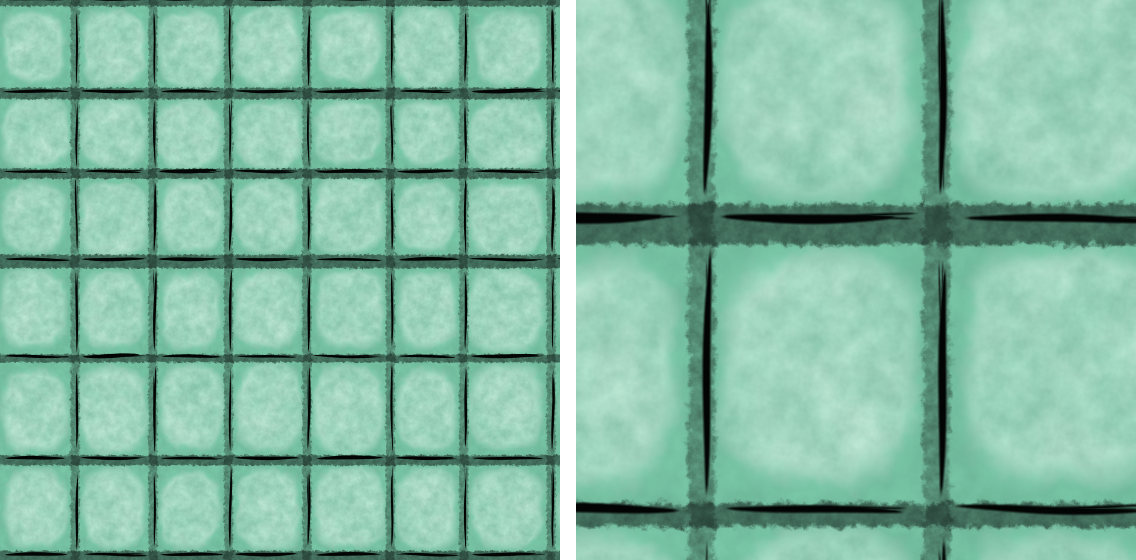
Left, the full canvas; right, a detail of the centre.
A three.js fragment shader for this pattern:

```glsl
// Hand-painted sea-green tiles, 7 across and 6 down, with mottled grout and tapered ink strokes.
varying vec2 vUv;

// Grout centre lines, left to right and bottom to top
const vec4 COLUMNS_A = vec4(0.134, 0.273, 0.408, 0.548);
const vec4 COLUMNS_B = vec4(0.697, 0.828, 0.984, 1.130);
const vec4 ROWS_A = vec4(0.006, 0.178, 0.360, 0.533);
const vec4 ROWS_B = vec4(0.690, 0.833, 0.998, 1.140);
const vec4 ROW_HALF_A = vec4(0.010, 0.009, 0.007, 0.012);
const vec4 ROW_HALF_B = vec4(0.009, 0.010, 0.009, 0.009);
const vec2 FIRST_EDGE = vec2(-0.008, -0.130);
const float COLUMN_HALF = 0.0078;

const vec3 TILE = vec3(0.45, 0.745, 0.625);
const vec3 GLAZE = vec3(0.66, 0.85, 0.77);
const vec3 INK = vec3(0.01, 0.02, 0.015);
const float COLUMN_SHADE = 0.73;
const float ROW_SHADE = 0.57;

const float EDGE = 0.0011;         // softness of ink edges
const float GROUT_ROUGH = 0.0022;  // raggedness of grout edges
const float INK_HALF_V = 0.0019;
const float INK_HALF_H = 0.0030;
const float INK_SPREAD = 0.0075;   // how far strands fan out

const mat2 TURN = mat2(0.80, 0.60, -0.60, 0.80);

vec3 hash3(vec2 p) {
  vec3 h = vec3(dot(p, vec2(127.1, 311.7)), dot(p, vec2(269.5, 183.3)), dot(p, vec2(419.2, 371.9)));
  return fract(sin(h) * 43758.55);
}

// Layered, warped sines, roughly -1 to 1
float clouds(vec2 p) {
  float sum = 0.0;
  float amp = 0.6;
  for (int i = 0; i < 6; i++) {
    vec2 q = p + 1.1 * sin(p.yx * 1.3 + float(i) * 1.7);
    sum += amp * sin(q.x) * sin(q.y);
    p = TURN * p * 1.83 + 2.1;
    amp *= 0.62;
  }
  return sum;
}

float pick(vec4 a, vec4 b, float i) {
  vec4 k = vec4(0.0, 1.0, 2.0, 3.0);
  return dot(a, vec4(equal(k, vec4(i)))) + dot(b, vec4(equal(k + 4.0, vec4(i))));
}

// Cell index, its lower and upper edge, and the index of the nearest grout line
vec4 locate(float x, vec4 a, vec4 b, float first) {
  vec4 cell = vec4(0.0, first, 2.0, 0.0);
  float nearest = 2.0;
  for (int i = 0; i < 8; i++) {
    float k = float(i);
    float line = pick(a, b, k);
    if (line <= x) { cell.x = k + 1.0; cell.y = line; }
    else cell.z = min(cell.z, line);
    if (abs(x - line) < nearest) { nearest = abs(x - line); cell.w = k; }
  }
  return cell;
}

// One bold strand and two hairs; t runs along the stroke, d across it
float stroke(float t, float d, float halfWidth, vec2 seed) {
  float ink = 0.0;
  for (int i = 0; i < 3; i++) {
    vec3 r = hash3(seed + float(i) * 7.3);
    float hair = min(float(i), 1.0);
    float start = 0.05 + 0.07 * r.x + 0.12 * hair * r.y;
    float finish = 0.96 - 0.12 * r.y;
    float s = clamp((t - start) / (finish - start), 0.0, 1.0);
    float spine = INK_SPREAD * (r.z - 0.5) * (t - 0.3) + 0.0007 * sin(t * 7.0 + r.x * 6.3);
    float w = halfWidth * mix(0.75 + 0.5 * r.z, 0.35, hair) * pow(4.0 * s * (1.0 - s), 0.7);
    float body = smoothstep(EDGE, -EDGE, abs(d - spine) - w);
    ink = max(ink, body * smoothstep(0.0, 0.06, s) * smoothstep(1.0, 0.94, s));
  }
  return ink;
}

float grout(float d, float halfWidth, float rough) {
  return smoothstep(0.0018, -0.0018, abs(d) - halfWidth + GROUT_ROUGH * rough);
}

void main() {
  vec2 p = vUv;
  vec4 col = locate(p.x, COLUMNS_A, COLUMNS_B, FIRST_EDGE.x);
  vec4 row = locate(p.y, ROWS_A, ROWS_B, FIRST_EDGE.y);
  vec2 lo = vec2(col.y, row.y);
  vec2 size = vec2(col.z, row.z) - lo;
  vec2 local = (p - lo) / size;
  vec3 r = hash3(vec2(col.x, row.x) + 3.7);

  // Pale cloudy glaze in the middle of each tile
  float broad = clouds(p * 42.0 + r.xy * 20.0);
  float fine = clouds(p * 110.0 + r.yz * 9.0);
  vec2 q = abs(local - 0.5 - 0.05 * (r.xy - 0.5)) * 2.0;
  float radius = pow(dot(q * q, q), 1.0 / 3.0) + 0.10 * broad + 0.04 * fine;
  float glaze = smoothstep(0.92, 0.70, radius + 0.10 * (r.z - 0.5));
  vec3 color = mix(TILE, GLAZE, glaze * (0.84 + 0.30 * broad + 0.14 * fine));
  color *= 1.0 + 0.035 * fine + 0.03 * broad * (1.0 - glaze);

  // Translucent grout, darker where the bands cross
  float grain = clouds(p * 260.0);
  vec2 d = p - vec2(pick(COLUMNS_A, COLUMNS_B, col.w), pick(ROWS_A, ROWS_B, row.w));
  float bandV = grout(d.x, COLUMN_HALF, grain);
  float bandH = grout(d.y, pick(ROW_HALF_A, ROW_HALF_B, row.w), grain);
  color = mix(color, TILE * (1.0 + 0.14 * grain), max(bandV, bandH));
  color *= mix(1.0, COLUMN_SHADE, bandV) * mix(1.0, ROW_SHADE, bandH);

  // Ink strokes beside each grout line
  float inkV = stroke(local.y, d.x - 0.003, INK_HALF_V, vec2(col.w, row.x) + 11.0);
  float inkH = stroke(local.x, d.y - 0.004, INK_HALF_H, vec2(col.x, row.w) + 47.0);
  gl_FragColor = vec4(mix(color, INK, max(inkV, inkH)), 1.0);
}
```
